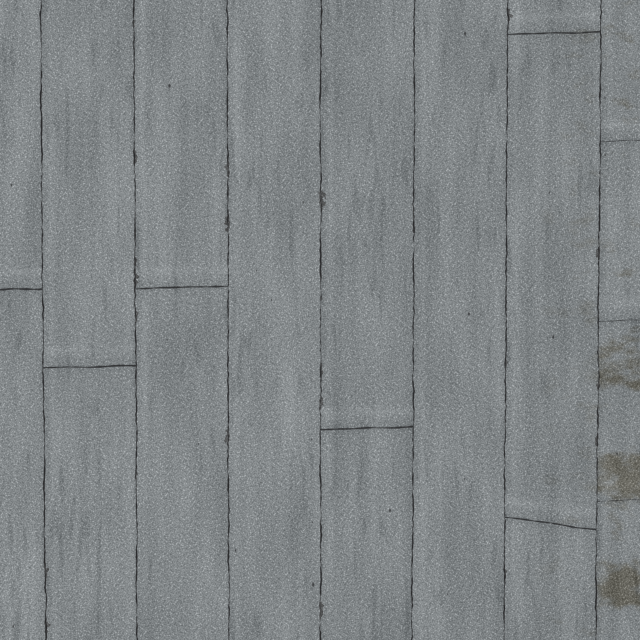
Write a Shadertoy shader that draws this texture.

```glsl
const float STRIP_WIDTH = 0.1447;

float hash(vec2 p) {
    vec3 q = fract(p.xyx * vec3(0.1031, 0.1030, 0.0973));
    q += dot(q, q.yzx + 33.33);
    return fract((q.x + q.y) * q.z);
}

float corner(vec2 cell, vec2 offset) {
    float angle = 6.2832 * hash(cell);
    return dot(vec2(cos(angle), sin(angle)), offset);
}

float gradientNoise(vec2 p) {
    vec2 i = floor(p), f = fract(p);
    vec2 w = f * f * f * (f * (f * 6.0 - 15.0) + 10.0);
    vec2 e = vec2(1, 0);
    return mix(mix(corner(i, f), corner(i + e, f - e), w.x),
               mix(corner(i + e.yx, f - e.yx), corner(i + 1.0, f - 1.0), w.x), w.y);
}

float fbm(vec2 p) {
    float sum = 0.0, amplitude = 1.0;
    for (int i = 0; i < 4; i++) {
        sum += amplitude * gradientNoise(p);
        p = mat2(1.6, 1.2, -1.2, 1.6) * p + 17.3;
        amplitude *= 0.55;
    }
    return sum;
}

// Slightly leaning, wavering edge between two strips
float seamX(float k, float y) {
    float lean = (0.5 - y) * (0.008 - 0.0028 * k);
    float waver = 0.0022 * gradientNoise(vec2(y * 9.0, k * 7.3 + 0.4))
                + 0.0016 * gradientNoise(vec2(y * 45.0, k * 5.7 + 0.4))
                + 0.0012 * gradientNoise(vec2(y * 130.0, k * 3.1 + 0.4));
    return 0.067 + STRIP_WIDTH * k + lean + waver;
}

// Signed height above the nearest cross joint of a strip
float jointHeight(vec2 uv, float strip, float across) {
    float starts[8] = float[8](0.547, 0.427, 0.551, -1.0, 0.331, -1.0, 0.182, 0.219);
    float spacing = strip > 6.5 ? 0.281 : strip > 5.5 ? 0.766 : 3.0;
    float slope = strip > 5.5 && strip < 6.5 && uv.y < 0.5 ? -0.02 : 0.004;
    float h = uv.y - starts[int(strip)] - slope * (across - 0.5);
    h -= 0.002 * gradientNoise(vec2(uv.x * 25.0, strip * 3.7));
    return h - spacing * round(h / spacing);
}

// Scattered pits
float pits(vec2 uv, float pixel) {
    vec2 cell = floor(uv * 9.0);
    vec2 center = (cell + 0.15 + 0.7 * vec2(hash(cell + 3.1), hash(cell + 8.7))) / 9.0;
    float radius = 0.0006 + 0.0016 * pow(hash(cell + 21.0), 3.0);
    float d = length((uv - center) * vec2(1.0, 0.6)) - radius;
    return step(0.7, hash(cell + 40.0)) * (1.0 - smoothstep(-pixel, pixel, d));
}

void mainImage(out vec4 fragColor, in vec2 fragCoord) {
    vec2 uv = fragCoord / iResolution.xy;
    float pixel = 0.8 / iResolution.y;

    // Strip layout
    float k = clamp(floor((uv.x - 0.067) / STRIP_WIDTH + 0.5), 0.0, 6.0);
    float fromSeam = uv.x - seamX(k, uv.y);
    float strip = k + step(0.0, fromSeam);
    float across = fract(fromSeam / STRIP_WIDTH);
    float joint = jointHeight(uv, strip, across);

    // Weathered tone: strip shade, broad mottling, vertical streaks
    vec2 local = uv + vec2(strip * 3.17, strip * 1.73);
    float tone = 0.016 * (hash(vec2(strip, 9.0)) - 0.5);
    tone += 0.044 * fbm(local * vec2(13.0, 5.0));
    tone += 0.036 * gradientNoise(local * vec2(55.0, 3.5));
    float streak = gradientNoise(local * vec2(100.0, 16.0)) + 0.6 * gradientNoise(local * vec2(17.0, 4.0));
    tone -= 0.045 * smoothstep(0.2, 0.6, streak);

    // Mineral grain
    mat2 turn = mat2(0.8, 0.6, -0.6, 0.8);
    float fine = gradientNoise(turn * uv * 410.0);
    float coarse = gradientNoise(turn * uv * 215.0 + 31.0);
    tone += 0.125 * fine + 0.075 * coarse;
    tone += 0.05 * smoothstep(0.25, 0.6, fine + 0.4 * coarse);

    // Raised lips beside seams and above joints
    tone += 0.022 * exp(-pow((fromSeam - 0.014) / 0.005, 2.0));
    float lipFade = 0.7 + gradientNoise(local * 25.0);
    tone += 0.045 * lipFade * exp(-pow((joint - 0.026) / 0.008, 2.0));
    tone -= 0.04 * exp(-abs(joint) / 0.006) + 0.025 * exp(-abs(fromSeam) / 0.004);
    vec3 color = vec3(0.507, 0.526, 0.534) + tone;

    // Brown water stains spreading from the right edge
    float bands = 0.0;
    for (int i = 0; i < 3; i++) {
        float bandY = 0.085 + 0.165 * float(i);
        bands += exp(-pow((uv.y - bandY) / 0.04, 2.0));
    }
    float blotch = fbm(uv * vec2(17.0, 30.0) + 5.0);
    float reach = smoothstep(0.84, 0.98, uv.x) * (strip > 6.5 ? 1.0 : 0.6);
    float stain = smoothstep(0.2, 1.1, reach * (bands + 1.1 * blotch));
    float faint = smoothstep(0.82, 0.9, uv.x) * smoothstep(0.15, 0.7, blotch);
    color = mix(color, vec3(0.38, 0.37, 0.33) + tone, max(0.8 * stain, 0.25 * faint));

    // Ragged tar along the seams
    float ragged = gradientNoise(vec2(uv.y * 24.0, k * 9.1 + 0.3));
    float frayed = gradientNoise(uv * vec2(200.0, 140.0));
    float tar = 0.006 * smoothstep(0.22, 0.6, ragged) * (0.6 + 1.3 * frayed);
    float side = fromSeam * (hash(vec2(k, 2.0)) > 0.5 ? 1.0 : -1.0);
    float tarMask = smoothstep(-pixel, pixel, tar - abs(side - 0.4 * tar)) * step(0.0005, tar);
    color = mix(color, vec3(0.29, 0.29, 0.29) + 0.7 * tone, 0.75 * tarMask);

    // Open cracks of uneven width and depth, and pits
    float opening = gradientNoise(vec2(uv.y * 35.0, k * 4.3 + 0.6)) + 0.6 * gradientNoise(vec2(uv.y * 150.0, k * 2.7 + 0.6));
    float seamHalf = 0.0008 + 0.0009 * opening;
    float seamMask = 1.0 - smoothstep(-pixel, pixel, abs(fromSeam) - seamHalf);
    seamMask *= clamp(0.9 + 0.6 * opening, 0.4, 1.0);
    float jointHalf = (strip > 6.5 ? 0.0004 : 0.0011) + 0.0011 * gradientNoise(vec2(uv.x * 70.0, strip + 0.5));
    float jointMask = 1.0 - smoothstep(-pixel, pixel, abs(joint) - jointHalf);
    float crack = max(max(seamMask, 0.85 * jointMask), 0.7 * pits(uv, pixel));
    color = mix(color, vec3(0.15, 0.15, 0.155), 0.95 * crack);

    fragColor = vec4(clamp(color, 0.0, 1.0), 1.0);
}
```
